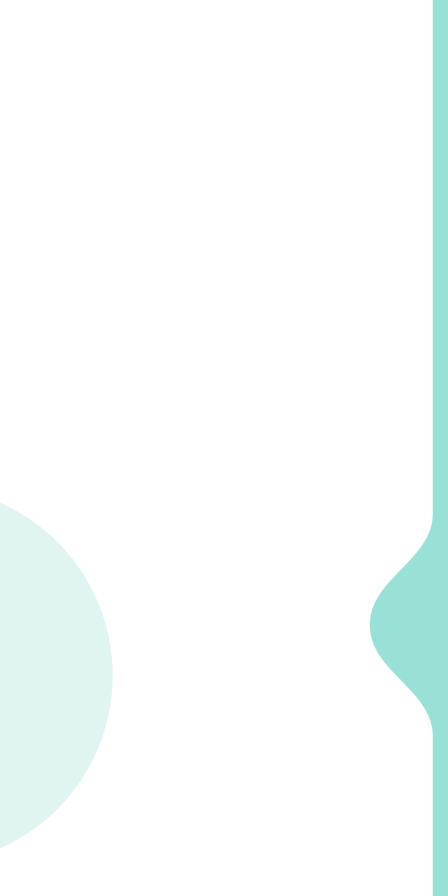
A WebGL 2 fragment shader for this background:

```glsl
#version 300 es
precision highp float;
// White page with a pale mint disc at the left and a teal side bar swelling into a smooth bump.

uniform vec2 u_resolution;
out vec4 fragColor;

// Antialiased fill of the region where the distance is negative.
float fill(float dist) {
    return clamp(0.5 - dist / max(fwidth(dist), 1e-5), 0.0, 1.0);
}

// S-shaped Bezier ease from 0 to 1, flat at both ends and steep in the middle.
float bezierEase(float h) {
    float t = h;
    // Newton steps find the curve parameter at height h.
    for (int i = 0; i < 5; i++) {
        float height = t * (1.26 + t * (-0.78 + t * 0.52));
        float rate = 1.26 + t * (-1.56 + t * 1.56);
        t = clamp(t - (height - h) / rate, 0.0, 1.0);
    }
    return t * t * (3.0 - 2.0 * t);
}

void main() {
    // One unit is the canvas width.
    vec2 p = gl_FragCoord.xy / u_resolution.x;
    vec3 color = vec3(1.0);

    // Pale disc, cut off by the left border.
    float disc = length(p - vec2(-0.170, 0.492)) - 0.4215;
    color = mix(color, vec3(0.878, 0.957, 0.945), fill(disc));

    // Side bar whose left edge swells inward.
    float h = clamp(1.0 - abs(p.y - 0.605) / 0.249, 0.0, 1.0);
    float barEdge = 0.966 - 0.1405 * bezierEase(h);
    color = mix(color, vec3(0.600, 0.878, 0.839), fill(barEdge - p.x));

    fragColor = vec4(color, 1.0);
}
```
